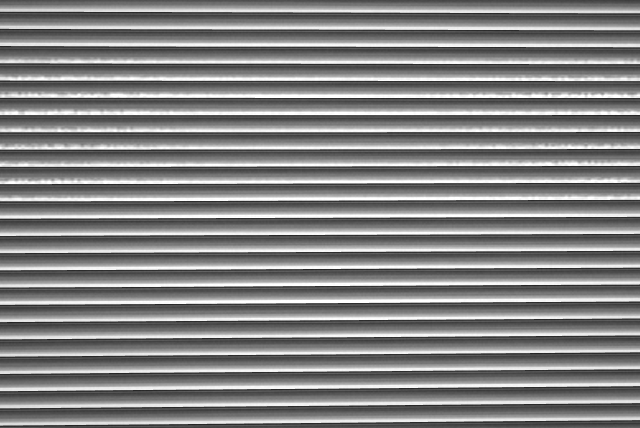
Give the GLSL for this texture, as a WebGL 2 fragment shader.

```glsl
#version 300 es
precision highp float;
// Corrugated metal shutter: narrow horizontal slats with bright lips and dark seams.
#define PITCH_LEFT 0.0403
#define PITCH_RIGHT 0.0396
#define TOP_LEFT 0.0273
#define TOP_RIGHT 0.0314
#define SEAM_WIDTH 0.07
#define SPARKLE 0.26
#define STREAK 0.045
#define ROW_VARIATION 0.05
#define GRAIN 0.025
#define VIGNETTE 0.22
#define TAPS 6

uniform vec2 u_resolution;
out vec4 fragColor;

float hash(vec2 p) {
  vec3 q = fract(vec3(p.xyx) * 0.1031);
  q += dot(q, q.yzx + 33.33);
  return fract((q.x + q.y) * q.z);
}

float noise(vec2 p) {
  vec2 i = floor(p), f = fract(p);
  f = f * f * (3.0 - 2.0 * f);
  float low = mix(hash(i), hash(i + vec2(1, 0)), f.x);
  float high = mix(hash(i + vec2(0, 1)), hash(i + vec2(1, 1)), f.x);
  return mix(low, high, f.y);
}

// Brightness down one slat: t = 0 at the seam, 1 at the lower edge of the lip.
float slatProfile(float t, float lipWidth) {
  float shade = mix(0.23, 0.33, smoothstep(0.12, 0.32, t));
  shade = mix(shade, 0.46, smoothstep(0.30, 0.50, t));
  shade = mix(shade, 0.62, smoothstep(0.54, 0.70, t));
  shade = mix(shade, 0.78, smoothstep(0.70, 0.82, t));
  shade = mix(shade, 0.96, smoothstep(0.97 - lipWidth, 1.0 - lipWidth, t));
  // Thin reflected line under the seam, then the seam itself.
  shade += 0.18 * exp(-pow((t - 0.115) / 0.03, 2.0));
  return mix(0.17, shade, smoothstep(SEAM_WIDTH * 0.6, SEAM_WIDTH, t));
}

// Slat coordinate: whole part is the row, fraction runs down the slat.
float slatCoord(float x, float down) {
  float bend = 0.0006 * (noise(vec2(x * 4.0, down * 9.0)) - 0.5);
  return (down + bend - mix(TOP_LEFT, TOP_RIGHT, x)) / mix(PITCH_LEFT, PITCH_RIGHT, x);
}

float metal(vec2 uv, float aspect) {
  float down = 1.0 - uv.y;
  float slat = slatCoord(uv.x, down);
  float row = floor(slat), t = fract(slat);
  float rowTone = hash(vec2(row + 5.0, 17.0));
  float shade = slatProfile(t, 0.13 + 0.05 * rowTone);

  // Row tone and brushed streaks along the slats.
  shade *= 1.0 + ROW_VARIATION * (rowTone - 0.5);
  shade += STREAK * (noise(vec2(uv.x * 5.0, slat * 14.0)) - 0.5);

  // Pitted glints on the lips of the upper rows, strongest toward the sides.
  float wornRows = smoothstep(0.08, 0.18, down) * (1.0 - smoothstep(0.40, 0.52, down));
  float sides = 0.2 + 0.8 * smoothstep(0.12, 0.42, abs(uv.x - 0.5));
  float lip = smoothstep(0.60, 0.72, t) * (1.0 - smoothstep(0.94, 1.0, t));
  float pits = noise(vec2(uv.x * aspect * 130.0, slat * 5.0 + row * 7.0));
  float patches = noise(vec2(uv.x * 7.0, row * 3.7));
  shade += SPARKLE * wornRows * sides * lip * (0.4 + patches) * (pits - 0.45);
  return shade;
}

void main() {
  vec2 uv = gl_FragCoord.xy / u_resolution;
  float aspect = u_resolution.x / u_resolution.y;

  // Average across the pixel height to smooth the thin seams.
  float shade = 0.0;
  for (int i = 0; i < TAPS; i++) {
    float offset = (float(i) + 0.5) / float(TAPS) - 0.5;
    shade += metal(uv + vec2(0.0, offset / u_resolution.y), aspect);
  }
  shade /= float(TAPS);

  // Fine grain and darkened corners.
  shade += GRAIN * (noise(uv * vec2(aspect, 1.0) * 260.0) - 0.5);
  vec2 fromCentre = uv - vec2(0.53, 0.5);
  shade *= 1.04 - VIGNETTE * dot(fromCentre, fromCentre) * 1.4;
  fragColor = vec4(vec3(clamp(shade, 0.0, 1.0)), 1.0);
}
```
